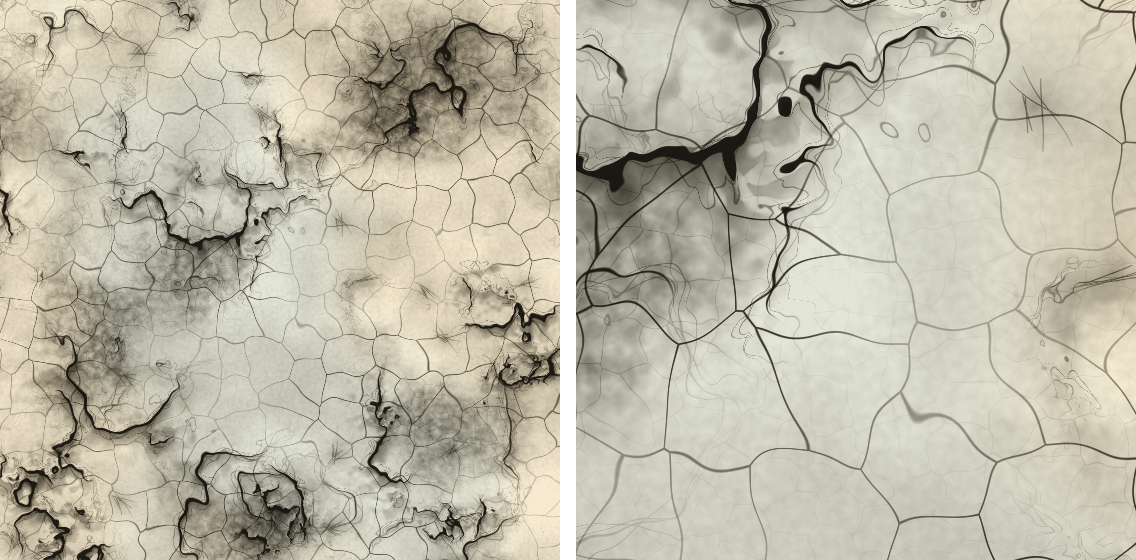
Left: the whole. Right: its middle third, enlarged.
Reproduce this texture procedurally as a WebGL 2 fragment shader.

```glsl
#version 300 es
precision highp float;

uniform vec2 u_resolution;
out vec4 fragColor;

vec2 hash2(vec2 p) {
  vec3 q = fract(p.xyx * vec3(0.1031, 0.1030, 0.0973));
  q += dot(q, q.yzx + 33.33);
  return fract((q.xx + q.yz) * q.zy);
}

float cornerSlope(vec2 corner, vec2 offset) {
  float angle = 6.2832 * hash2(corner).x;
  return dot(vec2(cos(angle), sin(angle)), offset);
}

float gradientNoise(vec2 p) {
  vec2 i = floor(p), f = p - i;
  vec2 u = f * f * f * (f * (f * 6.0 - 15.0) + 10.0);
  vec2 e = vec2(1.0, 0.0);
  return mix(mix(cornerSlope(i, f), cornerSlope(i + e, f - e), u.x),
             mix(cornerSlope(i + e.yx, f - e.yx), cornerSlope(i + 1.0, f - 1.0), u.x), u.y);
}

float fbm(vec2 p, int octaves) {
  float sum = 0.0, amplitude = 0.5;
  for (int i = 0; i < octaves; i++) {
    sum += amplitude * gradientNoise(p);
    p = mat2(1.6, 1.2, -1.2, 1.6) * p + 11.7;
    amplitude *= 0.5;
  }
  return sum;
}

float stroke(float dist, float halfWidth, float px) {
  return 1.0 - smoothstep(halfWidth - px, halfWidth + px, dist);
}

// Distance to the nearest border of a jittered cell pattern
float cellBorder(vec2 p) {
  vec2 base = floor(p), nearest = vec2(0.0), nearestCell = vec2(0.0);
  float best = 9.0;
  for (int y = -1; y <= 1; y++) for (int x = -1; x <= 1; x++) {
    vec2 cell = base + vec2(x, y);
    vec2 site = cell + 0.1 + 0.8 * hash2(cell) - p;
    float d = dot(site, site);
    if (d < best) { best = d; nearest = site; nearestCell = cell; }
  }
  float border = 9.0;
  for (int y = -2; y <= 2; y++) for (int x = -2; x <= 2; x++) {
    vec2 cell = nearestCell + vec2(x, y);
    vec2 site = cell + 0.1 + 0.8 * hash2(cell) - p;
    vec2 gap = site - nearest;
    if (dot(gap, gap) > 1e-4) border = min(border, dot(0.5 * (site + nearest), normalize(gap)));
  }
  return border;
}

float crazing(vec2 p, float scale, float halfWidth, float px) {
  vec2 wobble = vec2(gradientNoise(p * scale * 1.4), gradientNoise(p * scale * 1.4 + 40.0));
  return stroke(cellBorder(p * scale + 0.32 * wobble) / scale, halfWidth, px);
}

// Raised broken edge: x = ink, y = shadow, z = highlight
vec3 fracture(vec2 p, float scale, float seed, float cutoff, float px) {
  vec2 q = p * scale + seed, e = vec2(0.008, 0.0);
  float h = fbm(q, 5);
  vec2 slope = vec2(fbm(q + e.xy * scale, 5), fbm(q + e.yx * scale, 5)) - h;
  slope /= e.x;
  float d = h / max(length(slope), 0.4 * scale);
  float presence = gradientNoise(q * 0.9 + seed * 3.1 + 5.0);
  float mask = smoothstep(cutoff, cutoff + 0.3, presence);
  float side = sign(d) * dot(slope, vec2(-0.25, 0.97)) / (length(slope) + 0.01);

  float ink = 0.85 * stroke(abs(d), 0.0028 * mask, px) * smoothstep(0.0, 0.3, mask);
  float frayed = smoothstep(cutoff - 0.12, cutoff + 0.2, presence);
  for (int i = 0; i < 4; i++) {
    float drift = 0.034 * gradientNoise(p * 17.0 + float(i) * 7.3 + seed);
    ink = max(ink, 0.5 * frayed * stroke(abs(d + drift), 0.0003, px));
  }
  float shadow = exp(-abs(d) * 48.0) * mix(0.25, 1.0, smoothstep(-0.3, 0.6, -side));
  float highlight = exp(-abs(d) * 75.0) * smoothstep(0.1, 0.9, side);
  return vec3(ink, shadow * mask, highlight * mask);
}

float segmentDistance(vec2 p, vec2 a, vec2 b) {
  vec2 ab = b - a;
  return length(p - a - ab * clamp(dot(p - a, ab) / dot(ab, ab), 0.0, 1.0));
}

// Scattered bundles of short hairs: x = ink, y = smudge
vec2 hairBundles(vec2 p, float scale, float px) {
  vec2 result = vec2(0.0), base = floor(p * scale);
  for (int y = -1; y <= 1; y++) for (int x = -1; x <= 1; x++) {
    vec2 cell = base + vec2(x, y), pick = hash2(cell + 31.0);
    if (pick.x > 0.42) continue;
    vec2 center = (cell + 0.2 + 0.6 * hash2(cell)) / scale;
    result.y = max(result.y, exp(-length(p - center) * 75.0));
    for (int k = 0; k < 5; k++) {
      vec2 r = hash2(cell + float(k) * 17.3 + 3.0);
      float angle = 6.2832 * pick.y + (r.x - 0.5) * 1.3;
      vec2 reach = (0.02 + 0.04 * r.y) * vec2(cos(angle), sin(angle));
      vec2 start = center - 0.5 * reach + (r.yx - 0.5) * 0.014;
      float fade = smoothstep(0.05, 0.01, 0.0) + exp(-length(p - center) * 35.0);
      result.x = max(result.x, fade * stroke(segmentDistance(p, start, start + reach), 0.0003, px));
    }
  }
  return result;
}

void main() {
  float px = 0.8 / min(u_resolution.x, u_resolution.y);
  vec2 p = gl_FragCoord.xy / min(u_resolution.x, u_resolution.y);
  vec2 bent = p + 0.012 * vec2(gradientNoise(p * 14.0), gradientNoise(p * 14.0 + 60.0));

  // Plaster tint and mottled stains
  float warmth = fbm(p * 1.7 + 3.0, 3) + 0.6 * (abs(p.x - 0.47) - 0.2);
  vec3 plaster = mix(vec3(0.84, 0.845, 0.79), vec3(0.91, 0.865, 0.765), smoothstep(-0.16, 0.14, warmth));
  float stain = smoothstep(-0.03, 0.3, fbm(p * 3.2 + 21.0, 5));
  float speckle = fbm(p * 75.0, 3);
  float shade = 0.99 + 0.3 * fbm(p * 5.0 + 9.0, 5) + 0.09 * fbm(p * 150.0, 2);
  shade *= 1.0 - stain * (0.34 + 0.55 * speckle);

  // Crack networks
  float vigor = smoothstep(-0.3, 0.35, gradientNoise(p * 5.0 + 70.0));
  shade *= 1.0 - mix(0.25, 0.75, vigor) * crazing(p + 0.4 * (bent - p), 15.0, 0.0006, px);
  shade *= 1.0 - (0.06 + 0.3 * stain) * crazing(bent, 38.0, 0.0002, px);

  // Broken edges from large to small
  for (int i = 0; i < 3; i++) {
    float level = float(i);
    vec3 edge = fracture(bent, 2.3 * pow(1.9, level), 13.0 + 29.0 * level, 0.02 + 0.09 * level, px);
    shade *= (1.0 - 0.58 * edge.y) * (1.0 + 0.12 * edge.z);
    shade *= 1.0 - edge.x;
  }

  // Hairs
  vec2 hairs = hairBundles(bent, 7.0, px);
  shade *= (1.0 - 0.28 * hairs.y) * (1.0 - 0.65 * min(hairs.x, 1.0));

  vec3 color = plaster * pow(vec3(clamp(shade, 0.12, 1.06)), vec3(1.0, 1.04, 1.13));
  fragColor = vec4(color, 1.0);
}
```
